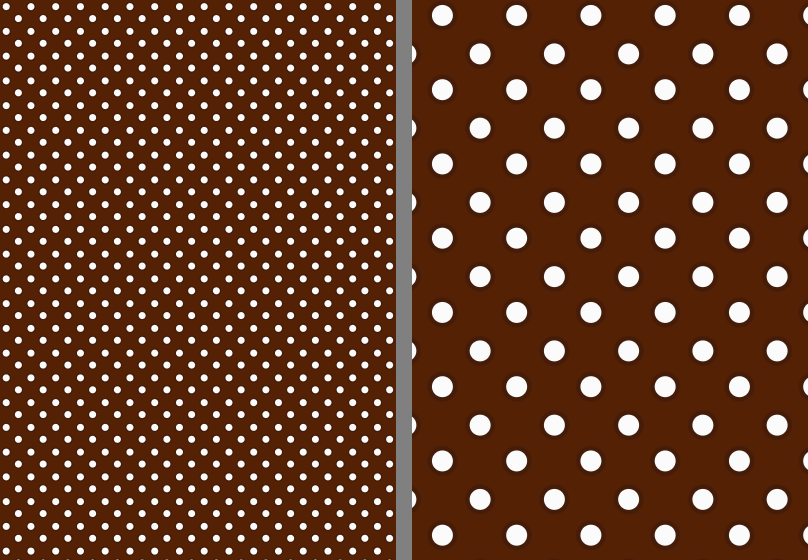
Left: the whole. Right: its middle third, enlarged.
A Shadertoy shader for this pattern:

```glsl
// White polka dots on a staggered grid over dark brown, each with a faint darker rim.

const float CELLS_ACROSS = 16.0;              // grid cells over the canvas width
const vec2  FIRST_DOT    = vec2(0.251, 0.268); // from the top left, in cells
const vec2  STAGGER      = vec2(0.492, 0.482); // shift of the in-between dots
const float DOT_RADIUS   = 0.141;             // in cells
const float RIM_INNER    = 0.04;              // rim starts to fade, from the dot edge
const float RIM_OUTER    = 0.08;              // rim is gone
const vec3  GROUND_COLOR = vec3(0.33, 0.13, 0.02);
const vec3  RIM_COLOR    = vec3(0.27, 0.11, 0.03);
const vec3  DOT_COLOR    = vec3(0.985);

// Signed distance to the nearest dot of a unit square grid
float dotGrid(vec2 p) {
    return length(fract(p + 0.5) - 0.5) - DOT_RADIUS;
}

void mainImage(out vec4 fragColor, in vec2 fragCoord) {
    // Square cells, measured downwards from the top left corner
    float pixel = CELLS_ACROSS / iResolution.x;
    vec2 cell = vec2(fragCoord.x, iResolution.y - fragCoord.y) * pixel - FIRST_DOT;

    // Two interleaved grids
    float dist = min(dotGrid(cell), dotGrid(cell - STAGGER));

    // Rim, then the dot with a one-pixel soft edge
    vec3 color = mix(RIM_COLOR, GROUND_COLOR, smoothstep(RIM_INNER, RIM_OUTER, dist));
    float coverage = clamp(0.5 - dist / pixel, 0.0, 1.0);
    fragColor = vec4(mix(color, DOT_COLOR, coverage), 1.0);
}
```
